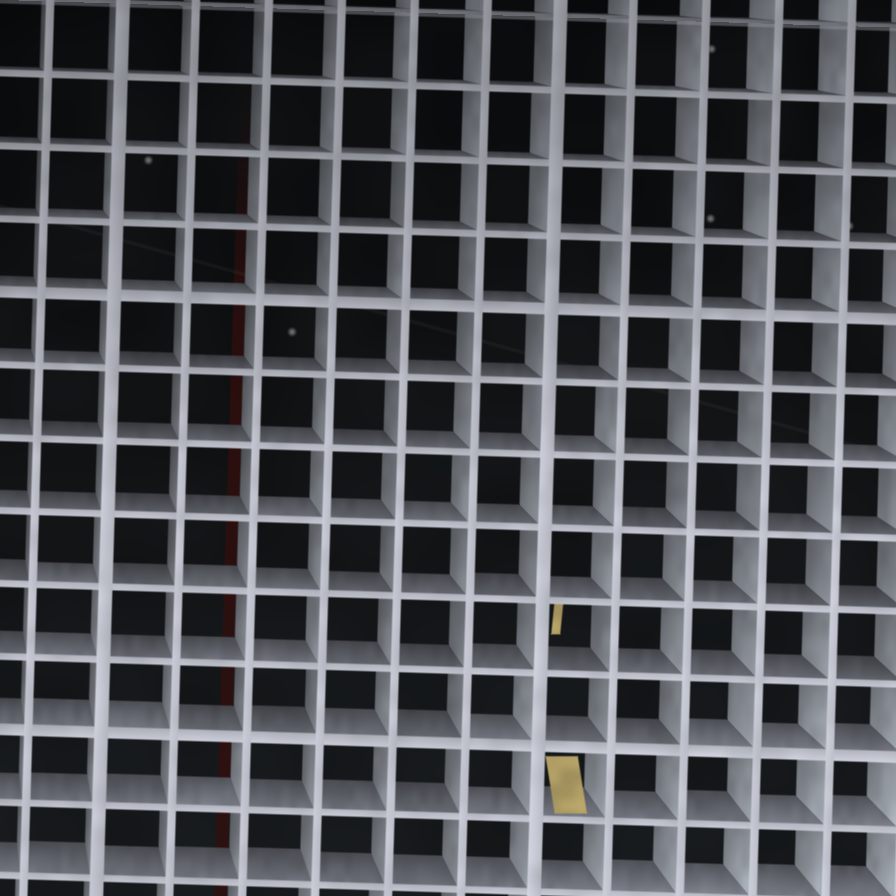
This pattern is drawn by a Shadertoy shader. Its source:

```glsl
const float PITCH = 0.0814;          // cell size in canvas heights
const vec2 GRID_ORIGIN = vec2(0.1375, 0.3255);
const float BARS_PER_PANEL = 6.0;    // every sixth bar is a thick one

const vec3 VOID_COLOR = vec3(0.065, 0.073, 0.080);
const vec3 FLOOR_COLOR = vec3(0.37, 0.38, 0.41);
const vec3 WALL_COLOR = vec3(0.53, 0.55, 0.58);
const vec3 BAR_COLOR = vec3(0.74, 0.75, 0.79);
const vec3 RUST_COLOR = vec3(0.20, 0.055, 0.05);
const vec3 TAPE_COLOR = vec3(0.68, 0.61, 0.39);

float hash(vec2 p) {
    return fract(sin(dot(p, vec2(127.1, 311.7))) * 43758.5453);
}

float noise(vec2 p) {
    vec2 i = floor(p), f = fract(p);
    f = f * f * (3.0 - 2.0 * f);
    return mix(mix(hash(i), hash(i + vec2(1, 0)), f.x),
               mix(hash(i + vec2(0, 1)), hash(i + vec2(1, 1)), f.x), f.y);
}

// Coverage of the region where d is positive
float cover(float d, float blur) {
    return smoothstep(-blur, blur, d);
}

float boxDistance(vec2 p, vec2 halfSize) {
    vec2 d = abs(p) - halfSize;
    return length(max(d, 0.0)) + min(max(d.x, d.y), 0.0);
}

// Half width of the bar with this index, in cells
float barHalfWidth(float index, float thin, float thick) {
    return mod(index + 0.5, BARS_PER_PANEL) < 1.0 ? thick : thin;
}

// Skewed lattice coordinates: x right, y down, whole numbers on the bars
vec2 latticeCoords(vec2 p) {
    return (p + vec2(0.030 * p.y, -0.031 * p.x) - GRID_ORIGIN) / PITCH;
}

// Dark space behind the grid with a rusty pipe and small glints
vec3 backdrop(vec2 p, float blur) {
    vec3 color = VOID_COLOR * (0.45 + 0.75 * p.y + 0.35 * noise(p * 14.0));
    float pipe = abs(p.x - 0.278 + 0.032 * p.y) - 0.007;
    color = mix(color, RUST_COLOR, 0.75 * cover(-pipe, blur) * smoothstep(0.05, 0.4, p.y));
    float cable = abs(p.y - 0.23 - 0.28 * p.x) - 0.002;
    color += 0.035 * cover(-cable, blur);
    vec2 site = floor(p * 26.0);
    vec2 spot = fract(p * 26.0) - 0.3 - 0.4 * vec2(hash(site), hash(site + 7.0));
    float glint = step(0.975, hash(site + 31.0)) * step(p.y, 0.48);
    return color + 0.35 * glint * cover(0.09 - length(spot), 0.08);
}

float tape(vec2 p, vec2 center, vec2 halfSize, float lean, float blur) {
    vec2 q = p - center;
    q.x -= lean * q.y;
    return cover(-boxDistance(q, halfSize), blur);
}

// Side wall and floor seen through one cell
vec3 cellInterior(vec3 back, vec2 p, vec2 g, float blur) {
    vec2 cell = floor(g), f = fract(g);
    vec2 edge = 1.0 - vec2(barHalfWidth(cell.x + 1.0, 0.057, 0.095),
                           barHalfWidth(cell.y + 1.0, 0.048, 0.080));
    float jitter = hash(cell) - 0.5;
    vec2 depth = vec2(0.05 + 0.36 * p.x, 0.015 + 0.42 * p.y);
    depth *= 1.0 + 0.14 * vec2(jitter, hash(cell + 5.0) - 0.5);
    vec2 inward = (edge - f) / depth;    // 0 at the front, 1 at the back

    float grain = 0.94 + 0.12 * noise(g * vec2(9.0, 4.0));
    float wallLight = 0.58 + 0.30 * p.y + 0.24 * p.x + 0.14 * jitter;
    vec3 wall = WALL_COLOR * wallLight * grain * (1.06 - 0.22 * inward.x);
    wall *= 0.86 + 0.2 * f.y;
    vec3 base = FLOOR_COLOR * (0.70 + 0.42 * p.y + 0.2 * jitter) * grain;
    base *= 1.08 - 0.36 * clamp(inward.y, 0.0, 1.0);

    vec2 inside = vec2(cover((1.0 - inward.x) * depth.x, blur),
                       cover((1.0 - inward.y) * depth.y, blur));
    float crease = cover((inward.x - inward.y) * min(depth.x, depth.y), blur);
    vec3 sides = mix(wall, base, crease);
    return mix(back, sides, max(inside.x, inside.y));
}

// Front faces of the bars
vec3 frontBars(vec3 color, vec2 p, vec2 g, float blur) {
    vec2 index = floor(g + 0.5), offset = g - index;
    vec2 halfWidth = vec2(barHalfWidth(index.x, 0.057, 0.095),
                          barHalfWidth(index.y, 0.048, 0.080));
    vec2 bar = vec2(cover(halfWidth.x - abs(offset.x), blur),
                    cover(halfWidth.y - abs(offset.y), blur));
    bar.y *= index.y < -3.5 ? 0.45 : 1.0;    // faded top rail

    float light = 0.77 + 0.24 * smoothstep(0.0, 0.65, p.y) + 0.04 * p.x;
    light *= 0.95 + 0.08 * noise(p * 45.0);
    vec3 upright = BAR_COLOR * light * (1.0 - 0.7 * offset.x);
    vec3 cross = BAR_COLOR * light * (0.97 + 0.9 * offset.y);
    color = mix(color, cross, bar.y);
    return mix(color, upright, bar.x);
}

void mainImage(out vec4 fragColor, in vec2 fragCoord) {
    vec2 p = fragCoord / iResolution.y;
    p.y = 1.0 - p.y;
    float blur = max(1.0 / iResolution.y, 0.0015);
    vec2 g = latticeCoords(p);

    vec3 color = cellInterior(backdrop(p, blur), p, g, blur / PITCH);
    float strips = max(tape(p, vec2(0.632, 0.876), vec2(0.018, 0.032), 0.16, blur),
                       tape(p, vec2(0.622, 0.690), vec2(0.005, 0.018), -0.1, blur));
    color = mix(color, TAPE_COLOR * (0.88 + 0.2 * noise(p * 60.0)), strips);
    color = frontBars(color, p, g, blur / PITCH);
    fragColor = vec4(color, 1.0);
}
```
